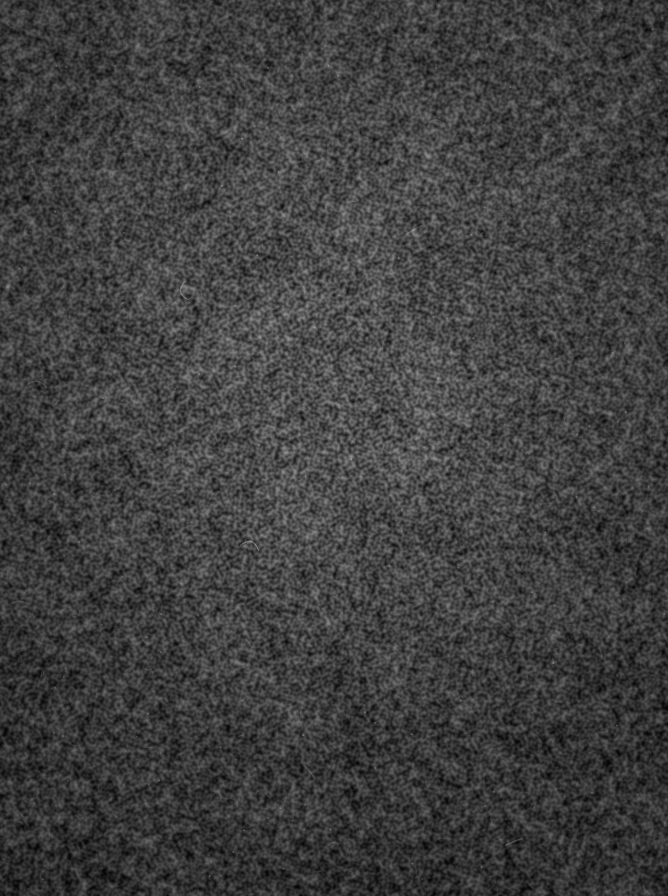
Reproduce this texture procedurally as a Shadertoy shader.

```glsl
// Dark grey wool felt: fine mottled grain, short fibres and stray lint under a soft central light.

const float EDGE_TONE = 0.183;
const float CENTRE_TONE = 0.318;
const vec2 LIGHT_CENTRE = vec2(0.5, 0.57);
const vec2 LIGHT_SIZE = vec2(0.46, 0.42);
const float VERTICAL_TILT = 0.035;

// Cells per canvas height, and strength, of each grain layer
const float CLOUD_SCALE = 13.0;
const float MOTTLE_SCALE = 58.0;
const float CLUMP_SCALE = 117.0;
const float FINE_SCALE = 237.0;
const float CLOUD_GAIN = 0.065;
const float MOTTLE_GAIN = 0.115;
const float CLUMP_GAIN = 0.17;
const float FINE_GAIN = 0.21;

const int FIBRE_LAYERS = 3;
const float FIBRE_SCALE = 42.0;
const float FIBRE_GAIN = 0.06;
const float LINT_SCALE = 8.0;
const float LINT_GAIN = 0.3;
const float SPECK_SCALE = 75.0;
const float SPECK_GAIN = 0.2;

const float TAU = 6.28319;

vec2 hash2(vec2 p) {
    vec3 q = fract(p.xyx * vec3(0.1031, 0.1030, 0.0973));
    q += dot(q, q.yzx + 33.33);
    return fract((q.xx + q.yz) * q.zy);
}

mat2 rotation(float angle) {
    float c = cos(angle), s = sin(angle);
    return mat2(c, s, -s, c);
}

float cornerSlope(vec2 cell, vec2 offset) {
    float angle = TAU * hash2(cell).x;
    return dot(vec2(cos(angle), sin(angle)), offset);
}

float gradientNoise(vec2 p) {
    vec2 i = floor(p), f = fract(p);
    vec2 u = f * f * f * (f * (f * 6.0 - 15.0) + 10.0);
    vec2 e = vec2(1.0, 0.0);
    float low = mix(cornerSlope(i, f), cornerSlope(i + e, f - e), u.x);
    float high = mix(cornerSlope(i + e.yx, f - e.yx), cornerSlope(i + 1.0, f - 1.0), u.x);
    return mix(low, high, u.y);
}

// One curved strand per chosen cell; lengths are in cells, width in canvas heights
float strands(vec2 p, float scale, float chance, float halfLength, float width, float pixel) {
    vec2 cell = floor(p * scale);
    vec2 pick = hash2(cell + 17.0);
    vec2 shape = hash2(cell + 71.0);
    vec2 centre = mix(vec2(0.35), vec2(0.65), hash2(cell + 131.0));
    vec2 q = rotation(TAU * shape.x) * (fract(p * scale) - centre);
    q.y -= (shape.y - 0.5) * 1.6 * (q.x * q.x / halfLength - 0.4 * halfLength);
    q.x -= clamp(q.x, -halfLength, halfLength);
    float d = length(q) / scale;
    return step(pick.x, chance) * mix(0.3, 1.0, pick.y * pick.y)
        * (1.0 - smoothstep(width - 0.5 * pixel, width + 0.5 * pixel, d));
}

// Tiny bright dust points
float specks(vec2 p, float pixel) {
    vec2 cell = floor(p * SPECK_SCALE);
    vec2 pick = hash2(cell + 211.0);
    vec2 centre = mix(vec2(0.25), vec2(0.75), hash2(cell + 307.0));
    float d = length(fract(p * SPECK_SCALE) - centre) / SPECK_SCALE;
    return step(pick.x, 0.09) * pick.y * (1.0 - smoothstep(0.0004, 0.0011 + 0.5 * pixel, d));
}

void mainImage(out vec4 fragColor, in vec2 fragCoord) {
    vec2 uv = fragCoord / iResolution.xy;
    vec2 p = fragCoord / iResolution.y;
    float pixel = 1.0 / iResolution.y;

    // Soft pool of light
    vec2 away = (uv - LIGHT_CENTRE) / LIGHT_SIZE;
    float light = exp(-dot(away, away));
    float tone = mix(EDGE_TONE, CENTRE_TONE, light) + VERTICAL_TILT * (uv.y - 0.5);

    // Grain: crisper near the light, more blotchy toward the borders
    float grain = CLOUD_GAIN * gradientNoise(p * CLOUD_SCALE + 5.3);
    grain += MOTTLE_GAIN * mix(1.15, 0.75, light) * gradientNoise(rotation(0.5) * p * MOTTLE_SCALE + 40.0);
    grain += CLUMP_GAIN * mix(1.05, 0.9, light) * gradientNoise(rotation(1.1) * p * CLUMP_SCALE + 90.0);
    grain += FINE_GAIN * mix(0.8, 1.2, light) * gradientNoise(rotation(0.3) * p * FINE_SCALE + 150.0);
    tone += grain * mix(0.88, 1.1, light);

    // Matted fibres, then sparse lint and dust
    for (int i = 0; i < FIBRE_LAYERS; i++) {
        float k = float(i);
        vec2 q = rotation(0.4 + 0.9 * k) * p + 3.7 * k;
        tone += FIBRE_GAIN * strands(q, FIBRE_SCALE + 7.0 * k, 0.55, 0.27, 0.0008, pixel);
    }
    tone += LINT_GAIN * strands(rotation(0.2) * p + 2.0, LINT_SCALE, 0.14, 0.08, 0.0009, pixel);
    tone += SPECK_GAIN * specks(p, pixel);

    fragColor = vec4(vec3(clamp(tone, 0.03, 0.85)), 1.0);
}
```
